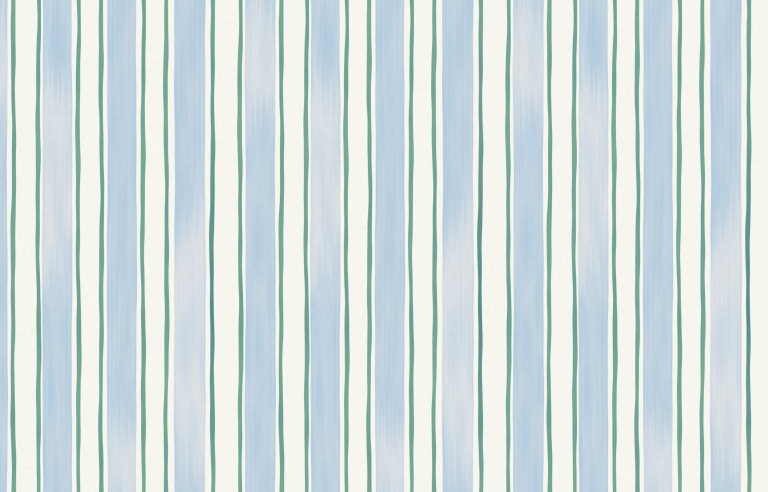
Give the GLSL for this pattern, as a Shadertoy shader.

```glsl
// Hand-painted watercolour stripes: broad blue washes, each followed by two thin
// green lines on cream paper. Four column variants repeat across the width;
// layered sines bend the edges and stretched cellular noise mottles the paint.

#define COLUMNS 11.46
#define FIRST_CENTER 0.855
#define LINE_HALF 0.031
#define WOBBLE 0.016
#define STREAKS 0.30
#define PAPER vec3(0.965, 0.96, 0.93)
#define DEEP_BLUE vec3(0.69, 0.79, 0.865)
#define PALE_BLUE vec3(0.825, 0.86, 0.885)
#define GREEN vec3(0.45, 0.655, 0.57)
#define TEAL vec3(0.31, 0.53, 0.53)

// Per variant: wash centre, wash half width, first line, second line
const vec4 LAYOUT[4] = vec4[4](
    vec4( 0.000, 0.220, 0.313, 0.657),
    vec4(-0.037, 0.218, 0.280, 0.627),
    vec4(-0.022, 0.231, 0.313, 0.731),
    vec4( 0.030, 0.224, 0.343, 0.716));

// Per variant: height and half length of the diluted part of the wash
const vec2 DILUTED[4] = vec2[4](
    vec2(4.7, 1.6), vec2(0.4, 0.9), vec2(2.2, 2.1), vec2(6.5, 1.1));

vec2 hash2(vec2 p) {
    vec3 q = fract(p.xyx * vec3(0.1031, 0.1030, 0.0973));
    q += dot(q, q.yzx + 33.33);
    return fract((q.xx + q.yz) * q.zy);
}

// Soft cellular noise, roughly 0..1
float cellular(vec2 p) {
    vec2 cell = floor(p);
    float sum = 0.0;
    for (int j = -1; j <= 1; j++)
        for (int i = -1; i <= 1; i++) {
            vec2 c = cell + vec2(i, j);
            vec2 d = c + hash2(c) - p;
            sum += exp(-7.0 * dot(d, d));
        }
    return clamp(-log(sum + 1e-4) * 0.35 + 0.35, 0.0, 1.0);
}

// Slow drift of a hand-guided brush, -1..1
float wobble(float y, float seed) {
    return 0.5 * sin(y * 1.1 + seed * 2.4)
         + 0.3 * sin(y * 2.7 + seed * 4.1)
         + 0.2 * sin(y * 6.3 + seed * 1.7);
}

float cover(float dist, float aa) {
    return 1.0 - smoothstep(-aa, aa, dist);
}

// Pigment colour of a wash; x runs from -1 to 1 between its edges
vec3 washColor(float x, float y, int variant) {
    float seed = float(variant);
    float blotch = cellular(vec2(x * 1.1 + seed * 9.0, y * 0.9)) - 0.4;
    float streak = cellular(vec2(x * 6.0 + seed * 17.0, y * 0.55)) - 0.4;
    vec2 zone = DILUTED[variant];
    float reach = abs(y - zone.x) - zone.y + 0.9 * streak + 0.35 * x * sin(seed * 2.0 + 1.0);
    float dilution = 0.15 + 0.7 * (1.0 - smoothstep(-0.5, 0.5, reach));
    dilution += STREAKS * streak + 0.4 * blotch;
    dilution -= 0.18 * smoothstep(0.82, 0.97, abs(x));
    return mix(DEEP_BLUE, PALE_BLUE, clamp(dilution, -0.15, 1.2));
}

void mainImage(out vec4 fragColor, in vec2 fragCoord) {
    vec2 p = fragCoord * COLUMNS / iResolution.x;
    float aa = 0.75 * COLUMNS / iResolution.x;
    float s = p.x - FIRST_CENTER + 0.5;
    vec3 color = PAPER;

    // The column here and the one to its left, whose lines may reach over
    for (int k = 0; k < 2; k++) {
        float id = floor(s) - float(k);
        float x = s - id - 0.5;
        int variant = int(mod(id, 4.0));
        vec4 lay = LAYOUT[variant];
        float seed = float(variant) * 3.0;

        // Blue wash with independently drifting sides
        float left = lay.x - lay.y + 0.7 * WOBBLE * wobble(p.y, seed + 0.4);
        float right = lay.x + lay.y + 0.7 * WOBBLE * wobble(p.y, seed + 1.3);
        float across = (2.0 * x - left - right) / (right - left);
        float wash = cover(max(left - x, x - right), aa);
        color = mix(color, washColor(across, p.y, variant), wash);

        // Two green lines with varying pressure and pigment
        for (int n = 0; n < 2; n++) {
            float lineSeed = seed + float(n) * 1.6 + 5.0;
            float center = (n == 0 ? lay.z : lay.w) + WOBBLE * wobble(p.y, lineSeed);
            float pressure = 1.0 + 0.22 * wobble(p.y * 1.7, lineSeed + 2.0);
            float ink = cover(abs(x - center) - LINE_HALF * pressure, aa);
            float pooled = 0.2 + 0.2 * wobble(p.y * 1.3, lineSeed + 7.0);
            if (variant == 2 && n == 0)
                pooled += 0.75 * exp(-0.3 * (p.y - 3.2) * (p.y - 3.2));
            color = mix(color, mix(GREEN, TEAL, clamp(pooled, 0.0, 1.0)), ink * 0.96);
        }
    }

    // Fine paper tooth
    color += 0.012 * (cellular(p * 14.0) - 0.4);
    fragColor = vec4(clamp(color, 0.0, 1.0), 1.0);
}
```
